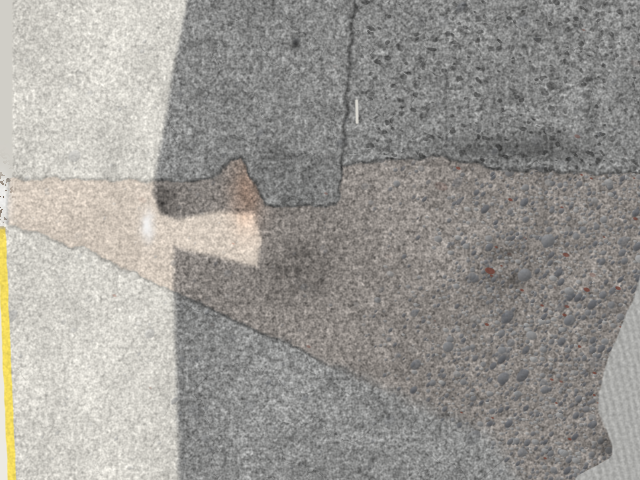
A WebGL 2 fragment shader for this texture:

```glsl
#version 300 es
precision highp float;
// Worn asphalt from above: sunlit strip, shadow, dirt trench, pebbles, slab.
// Polygon distances place regions; gradient noise and stones add the grain.
uniform vec2 u_resolution;
out vec4 fragColor;

const vec3 ASPHALT = vec3(.835, .825, .795);
const vec3 DIRT = vec3(.83, .785, .735);
const vec3 CLAY = vec3(.9, .74, .63);
const vec3 CONCRETE = vec3(.67, .67, .66);
const vec3 PAINT = vec3(.96, .87, .38);
const vec3 CURB = vec3(.86, .85, .82);
const vec3 SHADOW = vec3(.645, .655, .675);
const float GRAIN = .62, RAGGED = .011, PENUMBRA = .008;

// Outlines as x, y pairs
const int N = 17;
const float TRENCH[34] = float[34](
  .02,.627, .33,.62, .434,.627, .503,.672, .556,.569, .703,.569,
  .715,.653, .92,.674, 1.04,.644, 1.4,.635, 1.4,-.05, 1.12,-.05,
  1.02,.097, .8,.193, .356,.396, .174,.483, .02,.531);
const float SUN[34] = float[34](
  -.1,1.1, .408,1.1, .357,.83, .318,.6, .335,.555, .37,.543,
  .45,.56, .53,.555, .545,.5, .535,.445, .45,.465, .362,.487,
  .362,.4, .368,.2, .374,-.1, -.1,-.1, -.1,.5);

vec2 hash2(vec2 p) {
  vec3 h = fract(p.xyx * vec3(.1031, .103, .0973));
  h += dot(h, h.yzx + 33.33);
  return fract((h.xx + h.yz) * h.zy);
}
float corner(vec2 i, vec2 f, vec2 e) { return dot(hash2(i + e) * 2. - 1., f - e); }
float noise(vec2 p) {
  vec2 i = floor(p), f = p - i, u = f * f * (3. - 2. * f), e = vec2(0, 1);
  return mix(mix(corner(i, f, e.xx), corner(i, f, e.yx), u.x),
             mix(corner(i, f, e.xy), corner(i, f, e.yy), u.x), u.y);
}
float fbm(vec2 p) { return noise(p) + .5 * noise(p * 2.1 + 7.) + .25 * noise(p * 4.3); }
float segment(vec2 p, vec2 a, vec2 b) {
  vec2 d = b - a;
  return length(p - a - d * clamp(dot(p - a, d) / dot(d, d), 0., 1.));
}
// Signed distance, negative inside
float polygon(vec2 p, float v[34]) {
  float d = 9., s = 1.;
  vec2 a = vec2(v[32], v[33]);
  for (int i = 0; i < N; i++) {
    vec2 b = vec2(v[2 * i], v[2 * i + 1]), e = b - a, w = p - a;
    d = min(d, segment(p, a, b));
    if ((a.y > p.y) != (b.y > p.y) && w.x < e.x * w.y / e.y) s = -s;
    a = b;
  }
  return s * d;
}
float spot(vec2 p, float x, float y, float rx, float ry) {
  vec2 d = (p - vec2(x, y)) / vec2(rx, ry);
  return exp(-dot(d, d));
}
float fill(float d, float soft) { return 1. - smoothstep(-soft, soft, d); }

// Scattered stones: cover, lit side, random tone
vec3 stones(vec2 p, float scale, float density, float px) {
  vec3 best = vec3(0);
  for (int k = 0; k < 9; k++) {
    vec2 id = floor(p * scale) + vec2(k % 3 - 1, k / 3 - 1);
    vec2 r = hash2(id + 40.), t = hash2(id + 171.), d = p * scale - id - .2 - .6 * r;
    d = vec2(d.x + d.y * (t.y - .5), d.y * (.8 + .6 * t.y));
    float size = .16 + .3 * t.x, chance = fract(r.x * 7. + t.y);
    float c = fill(length(d) - size, px * scale) * fill(chance - density, .05);
    if (c > best.x) best = vec3(c, dot(d, vec2(-.5, .8)) / size, t.y);
  }
  return best;
}

void main() {
  float px = 1. / u_resolution.y;
  vec2 p = gl_FragCoord.xy * px;
  float broad = fbm(p * 7.), mid = fbm(p * 28.);
  float grain = .55 * noise(p * 150.) + .4 * noise(p * 78.) + .4 * noise(p * 235.);
  vec2 q = p + RAGGED * vec2(mid, fbm(p * 31. + 50.));
  float trench = polygon(q, TRENCH);
  float lower = smoothstep(.45, .35, p.y) * smoothstep(.55, .9, p.x);
  float dirt = fill(trench, .003 + .02 * lower), road = 1. - dirt;
  float sun = fill(polygon(p + .004 * vec2(mid, broad), SUN), PENUMBRA);

  // Ground, clay rim and wide patches
  vec3 col = mix(ASPHALT, DIRT, dirt);
  col = mix(col, CLAY, dirt * .8 * spot(q, .515, .6, .035, .07));
  col *= 1. + .1 * broad + .16 * mid * (1. - .55 * sun);
  col *= 1. + grain * GRAIN * mix(1.2, .62, sun);
  col *= 1. - road * (.28 * spot(p, 1.08, .69, .17, .03) + .12 * spot(p, .62, .64, .12, .06));
  col *= 1. + .14 * spot(p, .62, .2, .1, .12) + .1 * spot(p, .88, .52, .14, .1);

  // Dark exposed aggregate
  vec3 chip = stones(q, 64., .5 + .5 * broad, px);
  float coarse = smoothstep(.7, .78, p.x) * step(.5, p.y);
  col *= 1. - chip.x * road * (.12 + .25 * chip.z) * mix(.25 - .2 * sun, 1., coarse);

  // Stained hollows
  float stain = spot(p, .345, .585, .05, .035) + spot(p, .62, .43, .07, .07)
    + spot(p, 1.05, .44, .05, .06);
  col *= 1. - stain * (1. - sun) * clamp(.2 + .75 * mid, 0., .5);

  // Broken rim, seam and hairline cracks
  float rim = fill(abs(trench - .002) - .003, .004) * (1. - lower);
  col *= 1. - rim * mix(.36, .2, sun) * smoothstep(-.8, .1, mid);
  float seam = segment(q, vec2(.737, 1.02), vec2(.712, .65));
  col *= 1. - .38 * fill(seam - .003, .005);
  float hair = abs(noise(p * 9. + .3 * mid));
  col *= 1. - .16 * fill(hair - .012, .02) * road * (1. - .6 * sun);

  // Loose pebbles in three sizes
  float heap = dirt * smoothstep(.7, 1.15, p.x + .25 * (.4 - p.y) + .12 * broad);
  for (float k = 0.; k < 3.; k++) {
    vec3 s = stones(p + k * 3.7, 98. / pow(1.75, k), heap * (.62 - .24 * k), px);
    vec3 tone = mix(vec3(.5, .51, .53), CURB * 1.08, s.z) * (1. + .3 * s.y);
    tone = mix(tone, vec3(.68, .38, .31), step(.975, s.z));
    col = mix(col, tone, s.x * .8);
  }
  col *= mix(SHADOW, vec3(1), sun);

  // Pale stick, dark pit, white splash
  float stick = segment(p, vec2(.743, .79), vec2(.744, .745));
  col = mix(col, CURB, fill(stick - .003, px));
  col *= 1. - .5 * spot(p, .616, .908, .008, .012);
  col = mix(col, vec3(.97), spot(q, .308, .53, .012, .03) * .9);

  // Ribbed concrete slab
  float slab = 1.198 + .077 * smoothstep(0., .055, p.y) - .028 * smoothstep(.06, .15, p.y)
    + .1 * smoothstep(.15, .5, p.y) - p.x + .006 * mid;
  col *= 1. - .3 * spot(p, 1.265, .07, .03, .025);
  float ribs = sin((p.x + .22 * p.y) * 420. + 2. * mid);
  col = mix(col, CONCRETE * (1. + .045 * ribs + .22 * grain), fill(slab, .003));

  // Curb, yellow paint and gutter debris
  float line = p.x - .025 + .042 * p.y - .002 * mid, below = fill(p.y - .525, .006);
  col = mix(col, CURB * .95, fill(p.x - .026, .003) * step(.63, p.y));
  col = mix(col, CURB * 1.08, fill(line, .002) * below);
  col = mix(col, PAINT * (1. + .2 * grain), fill(abs(line) - .0085, .002) * below);
  vec3 debris = mix(vec3(.42, .34, .28), vec3(.96), step(-.05, mid + grain));
  col = mix(col, debris, .8 * spot(p, .004, .585, .016, .05));
  fragColor = vec4(clamp(col, 0., 1.), 1);
}
```
